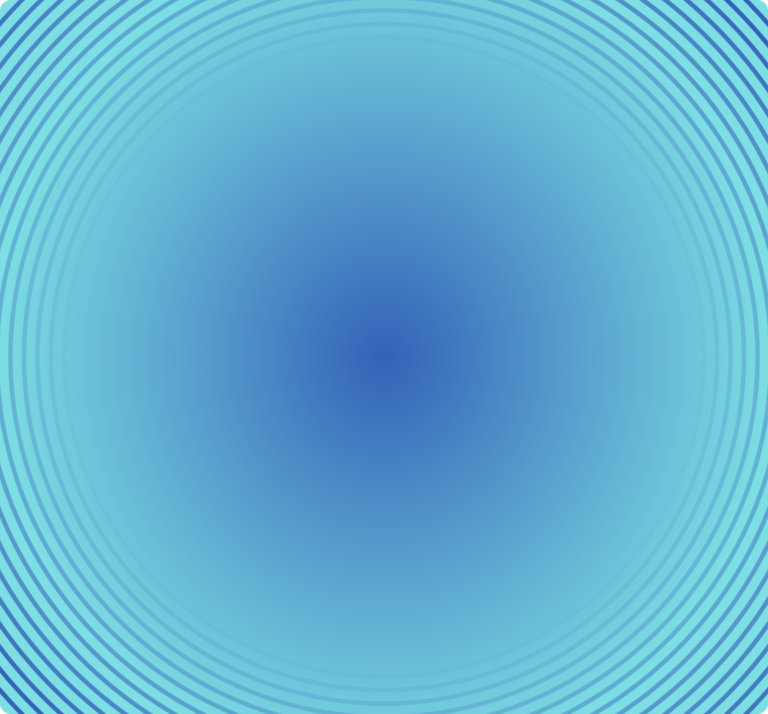
Give the GLSL for this background, as a Shadertoy shader.

```glsl
// Lengths are fractions of the canvas height
const vec3 DEEP_BLUE = vec3(0.20, 0.385, 0.72);
const vec3 PALE_AQUA = vec3(0.49, 0.87, 0.89);
const vec3 CORNER_WHITE = vec3(1.0);
const vec2 GLOW_STRETCH = vec2(1.04, 0.96);
const float GLOW_RADIUS = 0.567;
const float RING_SPACING = 0.0189;
const float RING_ANCHOR = 0.5042;      // radius of one ring centre
const float RING_HALF_WIDTH = 0.0031;
const float RING_FADE_START = 0.434;
const float RING_FADE_END = 0.725;
const float DIAGONAL_SHADE = 0.12;
const float CORNER_RADIUS = 0.021;

// Signed distance to a rounded rectangle
float roundedBox(vec2 p, vec2 halfSize, float radius) {
    vec2 q = abs(p) - halfSize + radius;
    return length(max(q, 0.0)) + min(max(q.x, q.y), 0.0) - radius;
}

// Coverage of evenly spaced concentric rings
float ringMask(float radius, float pixel) {
    float cell = fract((radius - RING_ANCHOR) / RING_SPACING + 0.5) - 0.5;
    float edge = abs(cell) * RING_SPACING - RING_HALF_WIDTH;
    return 1.0 - smoothstep(-pixel, pixel, edge);
}

void mainImage(out vec4 fragColor, in vec2 fragCoord) {
    float pixel = 1.0 / iResolution.y;
    vec2 p = (fragCoord - 0.5 * iResolution.xy) * pixel;
    float radius = length(p);

    // Central glow
    float glow = clamp(length(p * GLOW_STRETCH) / GLOW_RADIUS, 0.0, 1.0);
    vec3 color = mix(DEEP_BLUE, PALE_AQUA, glow);

    // Rings darken outward, a little more along the rising diagonal
    float fade = clamp((radius - RING_FADE_START) / (RING_FADE_END - RING_FADE_START), 0.0, 1.0);
    float diagonal = 2.0 * p.x * p.y / max(radius * radius, 1e-4);
    float strength = clamp(fade * (1.0 + DIAGONAL_SHADE * diagonal), 0.0, 1.0);
    color = mix(color, DEEP_BLUE, ringMask(radius, pixel) * strength);

    // Rounded canvas corners
    vec2 halfSize = 0.5 * iResolution.xy * pixel;
    float outside = smoothstep(-pixel, pixel, roundedBox(p, halfSize + pixel, CORNER_RADIUS));
    fragColor = vec4(mix(color, CORNER_WHITE, outside), 1.0);
}
```
